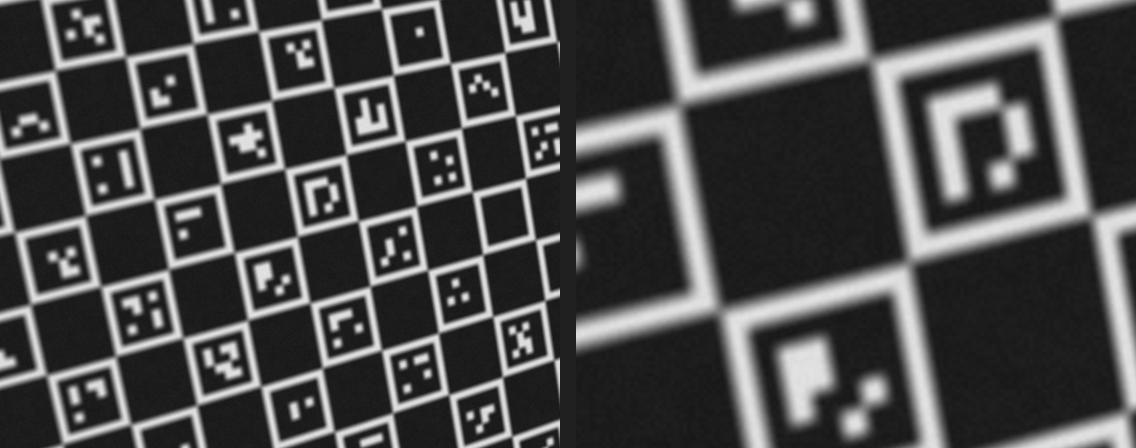
Left, the full canvas; right, a detail of the centre.
Write a WebGL 1 fragment shader that draws this pattern.

```glsl
precision highp float;

uniform vec2 u_resolution;

float hash(vec2 p) {
    vec3 q = fract(p.xyx * 0.1031);
    q += dot(q, q.yzx + 33.33);
    return fract((q.x + q.y) * q.z);
}

float valueNoise(vec2 p) {
    vec2 i = floor(p);
    vec2 f = smoothstep(0.0, 1.0, fract(p));
    return mix(mix(hash(i), hash(i + vec2(1.0, 0.0)), f.x),
               mix(hash(i + vec2(0.0, 1.0)), hash(i + 1.0), f.x), f.y);
}

// Canvas position to board squares, through lens and perspective
vec2 boardCoord(vec2 p) {
    p *= 1.0 + 0.025 * dot(p, p);
    p -= vec2(0.0114, -0.122);
    vec2 alongX = vec2(0.1401, -0.0326) - 0.0197 * p;
    vec2 alongY = vec2(0.0288, 0.152) - 0.008 * p;
    float det = alongX.x * alongY.y - alongX.y * alongY.x;
    return vec2(p.x * alongY.y - p.y * alongY.x,
                alongX.x * p.y - alongX.y * p.x) / det;
}

// One random module of the 4 x 4 code, dark outside it
float codeBit(vec2 cell, vec2 module) {
    vec2 inside = step(0.0, module) * step(module, vec2(3.0));
    float density = mix(0.2, 0.56, hash(cell + 71.0));
    return inside.x * inside.y * step(hash(cell * 4.0 + module + 137.0), density);
}

// Code modules blended across their softened edges
float codePattern(vec2 cell, vec2 grid, float blur) {
    vec2 m = floor(grid - 0.5);
    vec2 t = smoothstep(0.5 - blur, 0.5 + blur, fract(grid - 0.5));
    float near = mix(codeBit(cell, m), codeBit(cell, m + vec2(1.0, 0.0)), t.x);
    float far = mix(codeBit(cell, m + vec2(0.0, 1.0)), codeBit(cell, m + 1.0), t.x);
    return mix(near, far, t.y);
}

float board(vec2 q, float blur) {
    vec2 cell = floor(q);
    vec2 f = q - cell - 0.5;

    // Soft checkerboard
    vec2 edge = abs(mod(q - 0.5, 2.0) - 1.0) - 0.5;
    vec2 wave = smoothstep(-blur, blur, edge) * 2.0 - 1.0;
    float light = 0.5 + 0.5 * wave.x * wave.y;

    // Dark panel and code inside each light square
    float frame = 0.115;
    float module = (1.0 - 2.0 * frame) / 6.0;
    float isMarker = 1.0 - mod(cell.x + cell.y, 2.0);
    vec2 panel = smoothstep(-blur, blur, 0.5 - frame - abs(f));
    light *= 1.0 - isMarker * panel.x * panel.y;
    return light + isMarker * codePattern(cell, f / module + 2.0, blur / module);
}

void main() {
    vec2 p = (gl_FragCoord.xy - 0.5 * u_resolution) / u_resolution.y;
    p.y = -p.y;

    // Focus softens toward the left
    float blur = mix(0.061, 0.05, smoothstep(-0.6, 0.5, p.x));
    float light = board(boardCoord(p), blur);
    float shade = mix(0.108, 0.875 - 0.03 * dot(p, p), light);

    // Sensor grain and faint mottling
    shade += 0.024 * (valueNoise(p * 330.0 + 400.0) - 0.5);
    shade += 0.012 * (valueNoise(p * 60.0 + 90.0) - 0.5);
    gl_FragColor = vec4(vec3(shade), 1.0);
}
```
